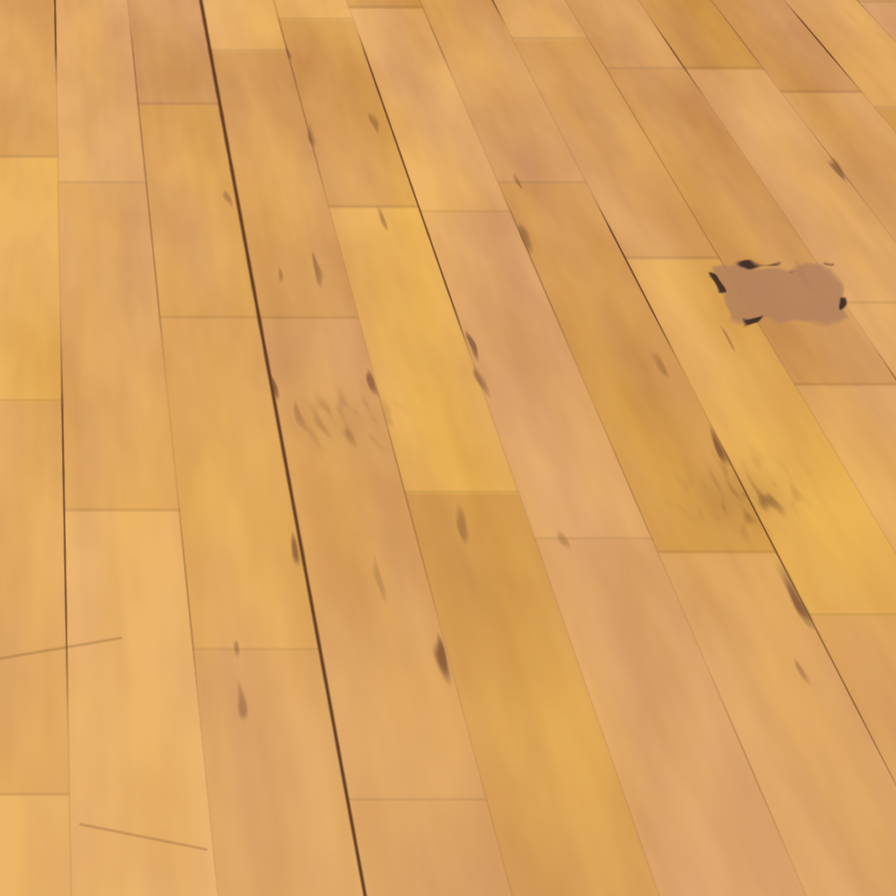
Reproduce this texture procedurally as a Shadertoy shader.

```glsl
// A worn maple floor seen in perspective: planks run toward a vanishing point.
// The canvas is projected to floor units (1 = plank width), then planks, seams,
// mottled grain, flecks, scratches and one repaired patch are layered on.

const vec3 BROWN = vec3(0.785, 0.560, 0.335);
const vec3 HONEY = vec3(0.915, 0.700, 0.400);
const vec3 SEAM_DARK = vec3(0.30, 0.17, 0.10);
const vec3 FLECK_DARK = vec3(0.40, 0.25, 0.17);
const vec3 PATCH_TAN = vec3(0.70, 0.505, 0.365);
const vec3 CHIP_BLACK = vec3(0.19, 0.13, 0.13);
const float HORIZON = 1.984;

vec2 hash2(vec2 p) {
    vec3 q = fract(p.xyx * vec3(0.1031, 0.1030, 0.0973));
    q += dot(q, q.yzx + 33.33);
    return fract((q.xx + q.yz) * q.zy);
}

float cornerSlope(vec2 cell, vec2 offset) {
    float angle = 6.2832 * hash2(cell + 17.0).x;
    return dot(vec2(cos(angle), sin(angle)), offset);
}

float gradientNoise(vec2 p) {
    vec2 i = floor(p), f = p - i;
    vec2 u = f * f * f * (f * (f * 6.0 - 15.0) + 10.0);
    vec2 e = vec2(1.0, 0.0);
    return mix(mix(cornerSlope(i, f), cornerSlope(i + e, f - e), u.x),
               mix(cornerSlope(i + e.yx, f - e.yx), cornerSlope(i + 1.0, f - 1.0), u.x), u.y);
}

float fbm(vec2 p) {
    float sum = 0.0, gain = 1.0;
    for (int i = 0; i < 4; i++) {
        sum += gain * gradientNoise(p);
        p = p * 2.03 + 5.7;
        gain *= 0.5;
    }
    return sum;
}

// Plank width on the canvas at height y
float plankWidth(float y) { return 0.0827 * (HORIZON - y); }

// Canvas to floor: x counts planks, y is the distance along them
vec2 floorCoords(vec2 uv) {
    float seamX = 0.224 + 0.1836 * (1.0 - uv.y);
    return vec2((uv.x - seamX) / plankWidth(uv.y), 6.0 / (HORIZON - uv.y));
}

// Lightness, warmth and end-joint mask of one column of planks
vec3 columnTone(float column, float along, float alongPerCanvas) {
    vec2 seed = hash2(vec2(column, 3.0));
    float rate = mix(0.65, 1.05, seed.x);
    float r = along * rate + 5.0 * seed.y;
    float row = floor(r), f = r - row;
    float toCanvas = 1.0 / (rate * alongPerCanvas);
    float blend = smoothstep(-0.004, 0.0, (f - 1.0) * toCanvas);
    vec2 tone = mix(hash2(vec2(column, row + 40.0)), hash2(vec2(column, row + 41.0)), blend);
    float joint = 1.0 - smoothstep(0.0, 0.003, min(f, 1.0 - f) * toCanvas);
    return vec3(tone, joint);
}

float segmentDistance(vec2 p, vec2 a, vec2 b) {
    vec2 d = b - a;
    return length(p - a - d * clamp(dot(p - a, d) / dot(d, d), 0.0, 1.0));
}

float boxDistance(vec2 p, vec2 halfSize) {
    vec2 d = abs(p) - halfSize;
    return length(max(d, 0.0)) + min(max(d.x, d.y), 0.0);
}

// Broken dark streaks gathered around a point
float smudge(vec2 uv, vec2 center, float radius) {
    vec2 d = (uv - center) / radius;
    float streaks = smoothstep(0.0, 0.5, gradientNoise(vec2(uv.x + 0.5 * uv.y, uv.y * 0.5) * 75.0));
    return exp(-dot(d, d * vec2(1.0, 2.5))) * (0.2 + 0.8 * streaks);
}

// Small dark marks stretched along the grain, many of them close to seams
float flecks(vec2 ground) {
    float mask = 0.0;
    vec2 wobble = 0.05 * vec2(gradientNoise(ground * 9.0), gradientNoise(ground * 9.0 + 31.0));
    for (int i = 0; i < 30; i++) {
        vec2 seed = hash2(vec2(float(i), 71.0)), shape = hash2(vec2(float(i), 93.0));
        vec2 center = floorCoords(vec2(0.25 + 0.7 * seed.x, 0.15 + 0.8 * seed.y));
        center.x = mix(center.x, floor(center.x + 0.5), 0.85 * step(0.4, shape.y));
        vec2 d = (ground + wobble - center) / mix(vec2(0.03, 0.03), vec2(0.06, 0.08), shape.x);
        mask = max(mask, (0.25 + 0.6 * shape.y) * (1.0 - smoothstep(0.3, 1.1, length(d))));
    }
    return mask;
}

void mainImage(out vec4 fragColor, in vec2 fragCoord) {
    vec2 uv = fragCoord / iResolution.xy;
    vec2 ground = floorCoords(uv);
    float alongPerCanvas = ground.y * ground.y / 6.0;

    // Planks, with softened tone steps across each seam
    float seam = floor(ground.x + 0.5);
    float side = (ground.x - seam) * plankWidth(uv.y);
    vec3 plank = mix(columnTone(seam - 1.0, ground.y, alongPerCanvas),
                     columnTone(seam, ground.y, alongPerCanvas), smoothstep(-0.003, 0.003, side));

    // Mottled wood colour
    float mottle = fbm(ground * vec2(1.3, 1.7) + 8.0);
    float grain = gradientNoise(ground * vec2(9.0, 2.5));
    float light = 0.62 + 0.6 * (plank.x - 0.5) + 0.5 * mottle + 0.09 * grain;
    light += 0.25 * (0.5 - uv.y) - 0.2 * (uv.x - 0.5);
    vec3 color = mix(BROWN, HONEY, clamp(light, -0.1, 1.08));
    color.b += 0.07 * (plank.y - 0.5) + 0.06 * fbm(ground * 0.9 + 60.0);
    color *= 1.0 - 0.07 * plank.z;

    // Seams: one open gap, the rest closed with dark stretches
    float isGap = 1.0 - step(0.5, abs(seam));
    float isEven = 1.0 - mod(abs(seam), 2.0);
    float wear = smoothstep(-0.1, 0.3, gradientNoise(vec2(seam * 7.3, ground.y * 1.6)));
    float strength = mix(0.08 + mix(0.2, 0.6, isEven) * wear, 0.85, isGap);
    float ragged = 0.0007 * gradientNoise(ground * vec2(2.0, 14.0));
    float halfWidth = mix(0.0022, 0.0036, isGap) + ragged;
    color = mix(color, SEAM_DARK, strength * (1.0 - smoothstep(0.0, halfWidth, abs(side))));

    // Flecks, smudges and scratches
    float marks = max(flecks(ground), 0.9 * smudge(uv, vec2(0.83, 0.445), 0.05));
    marks = max(marks, 0.55 * smudge(uv, vec2(0.39, 0.53), 0.045));
    float scratch = min(segmentDistance(uv, vec2(0.0, 0.265), vec2(0.135, 0.288)),
                        segmentDistance(uv, vec2(0.09, 0.08), vec2(0.23, 0.052)));
    marks = max(marks, 0.3 * (1.0 - smoothstep(0.0, 0.003, scratch)));
    color = mix(color, FLECK_DARK, 0.8 * marks);

    // Repaired patch with chipped edges
    vec2 local = uv - vec2(0.872, 0.673);
    local.x += 0.35 * local.y;
    float edge = boxDistance(local, vec2(0.068, 0.031)) + 0.010 * gradientNoise(uv * 45.0);
    color = mix(color, PATCH_TAN, 0.85 * (1.0 - smoothstep(-0.003, 0.003, edge)));
    float chips = smoothstep(0.08, 0.22, gradientNoise(uv * vec2(28.0, 40.0) + 4.0));
    color = mix(color, CHIP_BLACK, 0.85 * chips * (1.0 - smoothstep(0.002, 0.006, abs(edge))));

    fragColor = vec4(color, 1.0);
}
```
